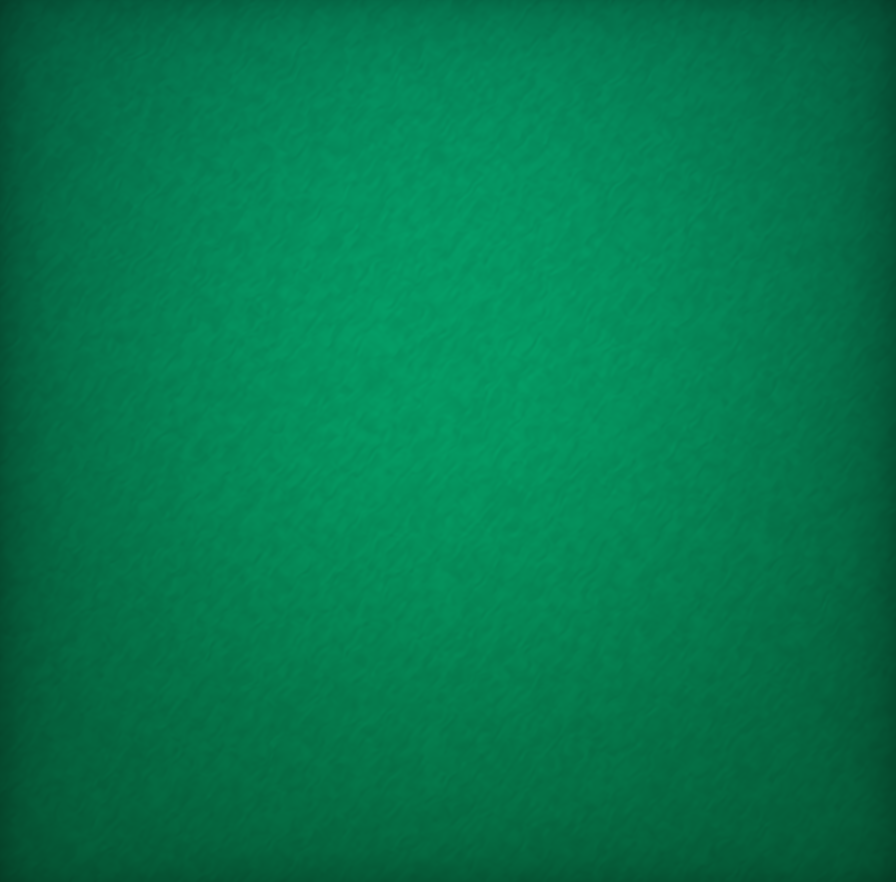
Reproduce this texture procedurally as a WebGL 2 fragment shader.

```glsl
#version 300 es
precision highp float;
uniform vec2 u_resolution;
out vec4 fragColor;

float hash(vec2 cell) {
    vec3 q = fract(vec3(cell.xyx) * 0.1031);
    q += dot(q, q.yzx + 33.33);
    return fract((q.x + q.y) * q.z);
}

float valueNoise(vec2 p) {
    vec2 cell = floor(p), f = fract(p);
    f = f * f * (3.0 - 2.0 * f);
    float low = mix(hash(cell), hash(cell + vec2(1, 0)), f.x);
    float high = mix(hash(cell + vec2(0, 1)), hash(cell + vec2(1, 1)), f.x);
    return mix(low, high, f.y);
}

// Short fibres running along the given angle, centred on zero
float fibres(vec2 p, float angle, vec2 density) {
    vec2 along = vec2(cos(angle), sin(angle));
    vec2 across = vec2(-along.y, along.x);
    return valueNoise(vec2(dot(p, along), dot(p, across)) * density + 400.0) - 0.5;
}

// Woven grain: mainly rising strokes, broken up by weaker crossing ones
float feltGrain(vec2 p) {
    vec2 bend = vec2(valueNoise(p * 70.0), valueNoise(p * 70.0 + 37.0)) - 0.5;
    p += bend * 0.007;
    float rising = fibres(p, 0.87, vec2(75.0, 215.0));
    float crossing = fibres(p + 3.7, 2.5, vec2(100.0, 190.0));
    float fine = fibres(p + 9.1, 0.3, vec2(160.0, 240.0));
    return rising + 0.45 * crossing + 0.3 * fine;
}

// Broad glow above the middle
float glow(vec2 uv) {
    float reach = length((uv - vec2(0.5, 0.62)) * vec2(1.0, 0.85));
    return mix(0.595, 0.38, smoothstep(0.05, 0.68, reach));
}

// Narrow darkening along the border
float borderShade(vec2 uv) {
    vec2 inset = min(uv, 1.0 - uv);
    vec2 shade = 1.0 - vec2(0.25, 0.17) * exp(-inset / vec2(0.035, 0.03));
    return shade.x * shade.y;
}

void main() {
    vec2 uv = gl_FragCoord.xy / u_resolution;
    vec2 p = gl_FragCoord.xy / u_resolution.y;

    float green = glow(uv) * borderShade(uv);
    green *= 1.0 + 0.075 * feltGrain(p);

    // Cooler towards the top
    float blue = green * mix(0.61, 0.67, uv.y);
    fragColor = vec4(0.02, green, blue, 1.0);
}
```
